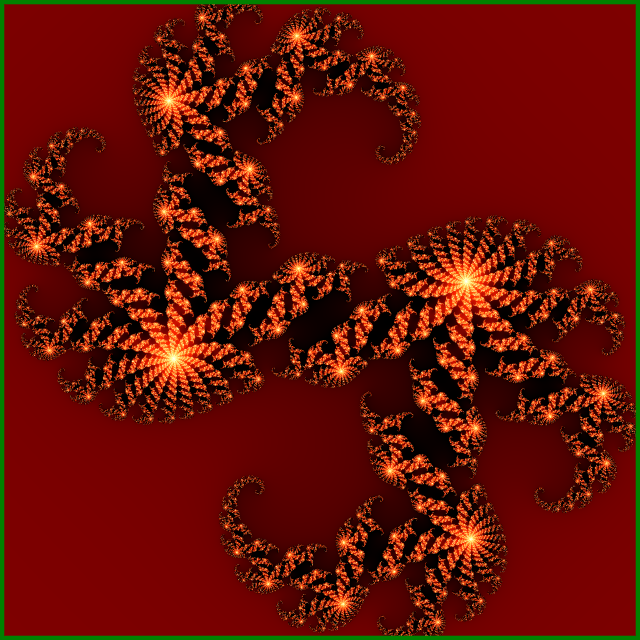
Reproduce this background procedurally as a three.js fragment shader.

```glsl
// Glowing spiral Julia set on deep red, turned by 45 degrees, in a thin green frame.
varying vec2 vUv;

// Smooth escape time of z -> z^2 + c
float escapeTime(vec2 z) {
  for (int i = 0; i < 300; i++) {
    float r2 = dot(z, z);
    if (r2 > 64.0) return float(i) - log2(0.5 * log2(r2));
    z = vec2(z.x * z.x - z.y * z.y, 2.0 * z.x * z.y) + vec2(0.3125, -0.03);
  }
  return 300.0;
}

// Red fades to black on the way in, then heats up to orange, yellow and white
vec3 heatColor(float n) {
  vec3 outerRed = vec3(0.5, 0.0, 0.0) * clamp(1.0 - n / 40.0, 0.0, 1.0);
  vec3 fire = vec3(smoothstep(46.0, 102.0, n),
                   smoothstep(64.0, 200.0, n),
                   smoothstep(90.0, 285.0, n));
  return outerRed + fire;
}

// Canvas position to the turned complex plane
vec2 toPlane(vec2 uv) {
  vec2 p = (uv - 0.5) * 2.16;
  return vec2(p.x + p.y, p.y - p.x) * 0.70711;
}

void main() {
  vec2 footprint = fwidth(vUv);

  // Average a 3 x 3 grid of samples to calm the fine dust
  vec3 color = vec3(0.0);
  for (int j = 0; j < 3; j++) {
    for (int i = 0; i < 3; i++) {
      vec2 offset = (vec2(float(i), float(j)) - 1.0) / 3.0;
      color += heatColor(escapeTime(toPlane(vUv + offset * footprint)));
    }
  }
  color /= 9.0;

  // Green frame
  vec2 toEdge = min(vUv, 1.0 - vUv);
  float edgeDistance = min(toEdge.x, toEdge.y);
  float soft = 0.5 * max(footprint.x, footprint.y);
  float inside = smoothstep(0.0068 - soft, 0.0068 + soft, edgeDistance);
  color = mix(vec3(0.0, 0.505, 0.0), color, inside);

  gl_FragColor = vec4(color, 1.0);
}
```
